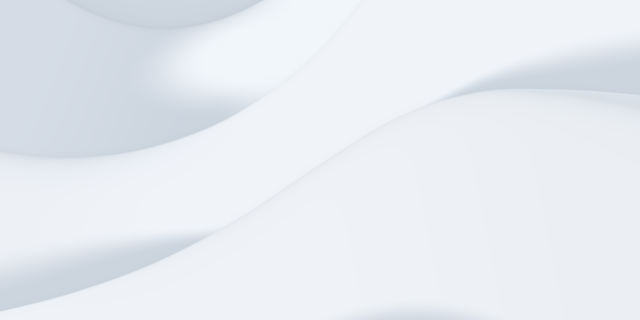
Write a Shadertoy shader that draws this background.

```glsl
// Pale overlapping paper waves with soft folds between them.
// Each sheet lies below a smooth spline or parabola; sheets are painted from
// back to front, and feathered bands above or below the rims give the shading.

const vec3 SHADE     = vec3(0.800, 0.833, 0.872);
const vec3 SHADE_SKY = vec3(0.835, 0.864, 0.902);
const vec3 HIGHLIGHT = vec3(0.945, 0.965, 0.982);
const vec3 MIDDLE    = vec3(0.940, 0.955, 0.974);
const vec3 FRONT     = vec3(0.936, 0.951, 0.967);
const vec3 FRONT_FAR = vec3(0.920, 0.935, 0.952);
const vec3 LIP       = vec3(0.845, 0.873, 0.905);

const float KNOT_STEP = 0.25;      // spacing of spline knots, first at -KNOT_STEP
const vec2 GLOW_CENTER = vec2(0.833, 0.844);
const vec2 GLOW_RADIUS = vec2(0.365, 0.143);
const vec2 GLOW_AXIS = vec2(0.97, 0.24);
const float RIM_WIDTH = 0.008;
const float RIM_DARKNESS = 0.03;

// Rim heights in units of the canvas height
const float UPPER_RIM[11] = float[11](
    0.609, 0.529, 0.508, 0.547, 0.651, 0.844, 1.156, 1.52, 1.91, 2.3, 2.7);
const float LOWER_RIM[11] = float[11](
    -0.021, 0.026, 0.091, 0.185, 0.318, 0.484, 0.635, 0.713, 0.720, 0.703, 0.674);

// Catmull-Rom height through evenly spaced knots
float splineHeight(float knots[11], float x) {
    float s = clamp(x / KNOT_STEP, 0.0, 7.999);
    int i = int(s);
    float t = s - float(i);
    float a = knots[i], b = knots[i + 1], c = knots[i + 2], d = knots[i + 3];
    return b + 0.5 * t * (c - a + t * (2.0 * a - 5.0 * b + 4.0 * c - d
             + t * (3.0 * (b - c) + d - a)));
}

// Antialiased coverage of the side below a rim
float below(float d) {
    float w = max(fwidth(d), 0.0001);
    return 1.0 - smoothstep(-w, w, d);
}

// Feathered fill below an edge
float softBelow(float d, float feather) {
    return 1.0 - smoothstep(-feather, feather, d);
}

// Shading that decays downward from a rim, at most one
float fadeUnder(float d, float depth) {
    return exp(min(d, 0.0) / depth);
}

// Thin dark line that fades away from a rim
float rimLine(float d) {
    return RIM_DARKNESS * exp(-abs(d) / RIM_WIDTH);
}

void mainImage(out vec4 fragColor, in vec2 fragCoord) {
    vec2 p = fragCoord / iResolution.y;
    p.x *= 2.0 * iResolution.y / iResolution.x;

    // Signed heights above each rim
    float arc = p.y - (0.9115 + 0.937 * (p.x - 0.515) * (p.x - 0.515));
    float upper = p.y - splineHeight(UPPER_RIM, p.x);
    float lower = p.y - splineHeight(LOWER_RIM, p.x);
    float lipGap = max((p.x - 1.3) / 0.7, 0.0);
    float front = lower + 0.039 * lipGap * lipGap;

    // Back sheet with a tilted glow opening to the right
    vec2 q = p - GLOW_CENTER;
    q = vec2(dot(q, GLOW_AXIS), dot(q, vec2(-GLOW_AXIS.y, GLOW_AXIS.x)));
    float glow = 1.0 - smoothstep(0.5, 1.27, length(q / GLOW_RADIUS));
    float open = smoothstep(0.66, 0.95, p.x);
    float lit = 1.0 - (1.0 - glow) * (1.0 - open);
    vec3 back = mix(SHADE_SKY, SHADE, smoothstep(0.1, 0.75, p.x + 0.4 * (0.9 - p.y)));
    vec3 color = mix(back, HIGHLIGHT, lit);
    color -= rimLine(arc);

    // Shaded disc beyond the arc
    vec3 disc = mix(SHADE, SHADE_SKY, smoothstep(0.0, 0.12, arc) * 0.3);
    color = mix(disc - rimLine(arc), color, below(arc));

    // Middle sheet, shaded under its rim on the left
    float leftFade = 1.0 - smoothstep(0.1, 0.8, p.x);
    vec3 middle = mix(MIDDLE, SHADE_SKY, 0.8 * leftFade * fadeUnder(upper, 0.035));
    middle -= 0.01 * (1.0 - smoothstep(0.0, 0.5, p.x));

    // Feathered folds resting on the lower rim at both ends
    float bend = max(p.x - 0.15, 0.0);
    float leftFold = 0.125 - 0.47 * bend * bend;
    float rightFold = 0.24 * (p.x - 1.36);
    float leftFeather = mix(0.075, 0.028, smoothstep(0.0, 0.65, p.x));
    float rightFeather = mix(0.018, 0.06, smoothstep(1.35, 1.9, p.x));
    float fold = p.x < 1.0 ? softBelow(lower - leftFold, leftFeather)
                           : softBelow(lower - rightFold, rightFeather);
    middle = mix(middle, SHADE, fold);
    middle -= 0.5 * rimLine(lower);
    color = mix(color - 0.7 * rimLine(upper), middle - 0.6 * rimLine(upper), below(upper));

    // Thin lip between the lower rim and the front sheet
    color = mix(color, LIP + 0.02 * fadeUnder(lower, 0.008), below(lower));

    // Front sheet with a shaded crest and a fold at the bottom
    vec3 sheet = mix(FRONT, FRONT_FAR, smoothstep(1.0, 2.1, p.x + 0.2 * p.y));
    float crest = smoothstep(1.3, 2.0, p.x);
    sheet = mix(sheet, LIP, 0.85 * crest * fadeUnder(front, 0.035));
    sheet -= 0.018 * (1.0 - crest) * smoothstep(0.1, 0.7, p.x) * fadeUnder(front, 0.03);
    float hump = 0.025 - 0.7 * (p.x - 1.3) * (p.x - 1.3);
    sheet = mix(sheet, SHADE, softBelow(p.y - hump, 0.045));
    color = mix(color, sheet - 0.4 * rimLine(front), below(front));

    fragColor = vec4(clamp(color, 0.0, 1.0), 1.0);
}
```
